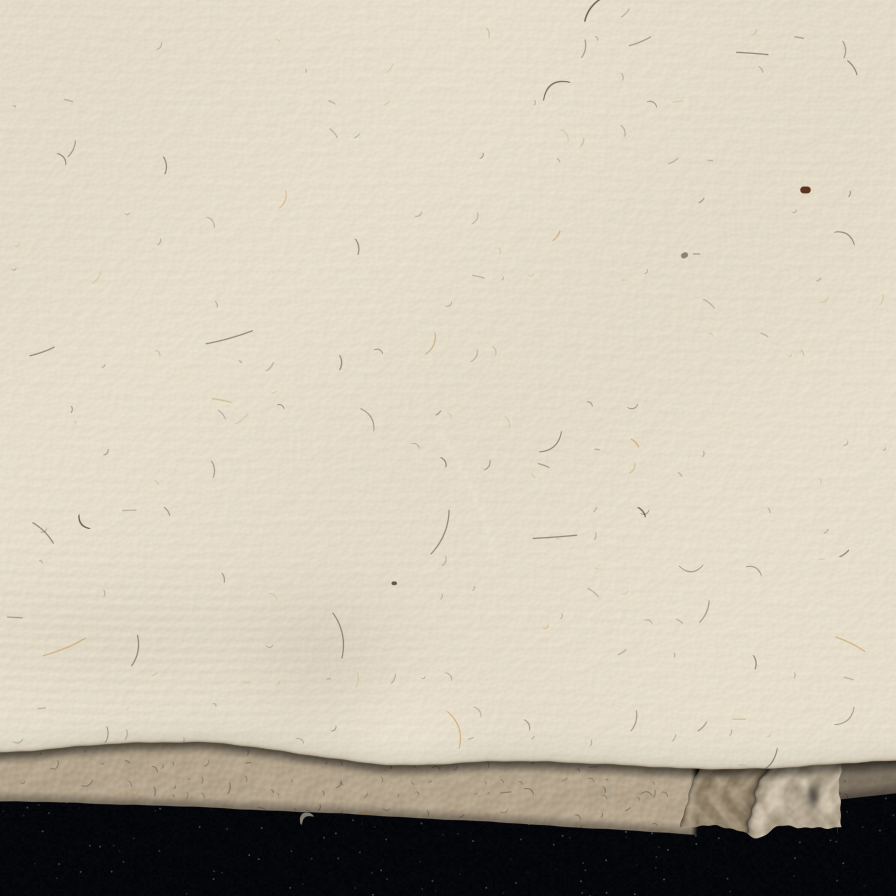
A WebGL 1 fragment shader for this texture:

```glsl
precision highp float;
uniform vec2 u_resolution;

float hash(vec2 p) {
  return fract(sin(dot(p, vec2(127.1, 311.7))) * 43758.545);
}

vec2 hash2(vec2 p) {
  return vec2(hash(p), hash(p + 19.3));
}

// Cellular noise: distance to the nearest point, and that point's id
vec2 cellular(vec2 p) {
  vec2 cell = floor(p), nearest = vec2(8.0, 0.0);
  for (int j = -1; j <= 1; j++) {
    for (int i = -1; i <= 1; i++) {
      vec2 id = cell + vec2(float(i), float(j));
      float d = length(id + hash2(id) - p);
      if (d < nearest.x) nearest = vec2(d, hash(id + 7.7));
    }
  }
  return nearest;
}

// Raking-light relief from the slope of cellular noise
float relief(vec2 p) {
  return cellular(p).x - cellular(p + vec2(-0.25, 0.35)).x;
}

float waves(float x) {
  return sin(x * 37.0) * 0.5 + sin(x * 83.0 + 1.3) * 0.3 + sin(x * 191.0 + 4.0) * 0.2;
}

float bump(vec2 p, vec2 center, vec2 size) {
  vec2 q = (p - center) / size;
  return exp(-dot(q, q));
}

// Coverage of a bent fibre
float fibre(vec2 p, vec2 center, float angle, float halfLen, float width, float bend, float soft) {
  vec2 q = p - center;
  float c = cos(angle), s = sin(angle);
  q = vec2(c * q.x + s * q.y, c * q.y - s * q.x);
  q.y += bend * (q.x * q.x / halfLen - 0.4 * halfLen);
  q.x -= clamp(q.x, -halfLen, halfLen);
  return 1.0 - smoothstep(width - soft, width + soft, length(q));
}

// Random flecks and hairs, one per chosen grid cell
vec3 addFibres(vec3 col, vec2 p, float scale, float density, float strength, float px) {
  vec2 g = p * scale, id = floor(g);
  vec2 r = hash2(id + scale), s = hash2(id + scale * 1.7 + 40.0);
  float m = fibre(fract(g), 0.3 + 0.4 * r, s.x * 6.283, 0.05 + 0.2 * s.y * s.y,
                  0.0007 * scale, s.x - 0.5, px * scale);
  float tone = hash(id + 71.0);
  vec3 ink = mix(vec3(0.36, 0.31, 0.27), vec3(0.77, 0.59, 0.33), step(0.65, tone));
  return mix(col, ink, m * strength * step(hash(id + 5.1), density));
}

float paperEdge(float x) {
  float y = 0.160 + 0.011 * smoothstep(0.0, 0.15, x) - 0.025 * smoothstep(0.22, 0.45, x);
  y += 0.004 * smoothstep(0.44, 0.58, x) - 0.008 * smoothstep(0.6, 0.78, x);
  return y + 0.009 * smoothstep(0.85, 1.0, x) + 0.001 * waves(x);
}

vec3 paperColor(vec2 p, float above, float px) {
  float grain = relief(p * vec2(150.0, 190.0)) * 0.026 + relief(p * 64.0 + 9.0) * 0.014;
  float laid = sin(p.y * 535.0 + 1.5 * sin(p.x * 9.0) + p.x * 6.0);
  float folds = 0.022 * bump(p, vec2(0.45, 0.18), vec2(0.07, 0.06));
  folds -= 0.035 * bump(p, vec2(0.36, 0.27), vec2(0.08, 0.07));
  folds -= 0.025 * bump(p, vec2(0.12, 0.29), vec2(0.18, 0.06));
  folds += 0.018 * fibre(p, vec2(0.525, 0.45), -1.15, 0.075, 0.002, 0.1, 0.006);
  float lines = 0.004 + 0.008 * bump(p, vec2(0.12, 0.28), vec2(0.3, 0.1));
  vec3 col = vec3(0.897, 0.864, 0.792) + grain + laid * lines + folds;
  col += 0.006 * sin(p.x * 7.0 + 2.0 * sin(p.y * 5.0));
  col = addFibres(col, p, 9.0, 0.28, 0.6, px);
  col = addFibres(col, p + 0.37, 17.0, 0.2, 0.45, px);
  col = addFibres(col, p + 0.71, 31.0, 0.16, 0.3, px);
  // Larger hairs and spots
  vec3 hair = vec3(0.35, 0.27, 0.23);
  col = mix(col, hair, 0.7 * fibre(p, vec2(0.618, 0.903), 0.6, 0.017, 0.0009, 0.5, px));
  col = mix(col, hair, 0.8 * fibre(p, vec2(0.660, 0.990), 0.95, 0.015, 0.0009, 0.2, px));
  col = mix(col, hair, 0.8 * fibre(p, vec2(0.092, 0.416), -0.9, 0.009, 0.0009, -0.4, px));
  col = mix(col, hair, 0.7 * fibre(p, vec2(0.717, 0.429), -0.9, 0.006, 0.0009, 0.2, px));
  col = mix(col, vec3(0.36, 0.20, 0.12), fibre(p, vec2(0.899, 0.788), 0.0, 0.002, 0.0038, 0.0, px));
  col = mix(col, hair, 0.6 * fibre(p, vec2(0.764, 0.715), 0.5, 0.001, 0.003, 0.0, px));
  col = mix(col, hair, 0.9 * fibre(p, vec2(0.440, 0.349), 0.0, 0.001, 0.002, 0.0, px));
  // Worn, browned rim
  col *= 1.0 - 0.09 * exp(-above / 0.012);
  return mix(col, vec3(0.48, 0.41, 0.32), 0.75 * exp(-above / 0.0016));
}

vec3 boardColor(vec2 p, float px) {
  vec3 col = vec3(0.70, 0.64, 0.55) + relief(p * 130.0) * 0.05 + relief(p * 35.0) * 0.035;
  col = addFibres(col, p + 0.13, 38.0, 0.5, 0.5, px);
  return addFibres(col, p + 0.53, 60.0, 0.4, 0.4, px);
}

vec3 clothColor(vec2 p) {
  vec2 speck = cellular(p * 75.0);
  float dust = (1.0 - smoothstep(0.03, 0.13, speck.x)) * smoothstep(0.7, 1.0, speck.y);
  return vec3(0.008, 0.014, 0.026) + 0.018 * hash(floor(p * 380.0)) + dust * vec3(0.22, 0.25, 0.29);
}

void main() {
  vec2 p = gl_FragCoord.xy / u_resolution;
  float px = 0.8 / min(u_resolution.x, u_resolution.y);
  float above = p.y - paperEdge(p.x);
  vec3 col = clothColor(p);
  col = mix(col, vec3(0.62, 0.59, 0.53), 0.8 * fibre(p, vec2(0.340, 0.089), 0.6, 0.006, 0.0025, 0.5, px));

  // Board behind the sheet, with its shaded lower rim
  float lower = 0.1055 - 0.036 * pow(p.x / 0.755, 1.4) + 0.0006 * waves(p.x);
  float right = smoothstep(0.935 - px, 0.935 + px, p.x);
  lower = mix(lower, 0.108 + 0.11 * (p.x - 0.94), right);
  float inset = p.y - lower;
  vec3 board = boardColor(p, px) * mix(1.0, 0.68, right);
  board *= mix(0.68, 1.0, smoothstep(0.0, 0.014, inset));
  float gap = smoothstep(0.77, 0.78, p.x) * (1.0 - right);
  col = mix(col, board, smoothstep(-px, px, inset) * (1.0 - gap));

  // Two torn flaps with creases
  float ragged = 0.0025 * waves(p.y * 2.0 + 0.4);
  float tornBottom = 0.077 + 0.003 * waves(p.x * 2.0) - 0.012 * bump(p, vec2(0.845, p.y), vec2(0.016, 1.0));
  float split = 0.830 + 0.35 * (p.y - 0.07) + ragged * 2.0;
  float leftSide = 0.755 + 0.33 * (p.y - 0.068) + ragged;
  float span = min(p.x - leftSide, 0.938 + ragged - p.x);
  float flaps = smoothstep(-px, px, min(span, p.y - tornBottom));
  float onSecond = smoothstep(-px, px, p.x - split);
  float crease = relief(p * vec2(42.0, 24.0) + 0.6 * sin(p.yx * 70.0));
  vec3 torn = mix(vec3(0.60, 0.54, 0.45), vec3(0.72, 0.67, 0.59), onSecond);
  torn += crease * 0.22 + relief(p * 120.0) * 0.05;
  torn *= 1.0 - 0.5 * exp(-abs(p.x - split) / 0.0025);
  torn *= 1.0 - 0.4 * exp(-abs(p.x - leftSide) / 0.002);
  torn *= 1.0 - 0.55 * bump(p, vec2(0.908, 0.112), vec2(0.007, 0.012));
  col = mix(col, torn, flaps);

  // Cast shadow, then the sheet on top
  col *= mix(0.42, 1.0, smoothstep(-0.002, 0.016, -above));
  col = mix(col, paperColor(p, max(above, 0.0), px), smoothstep(-px, px, above));
  gl_FragColor = vec4(clamp(col, 0.0, 1.0), 1.0);
}
```
